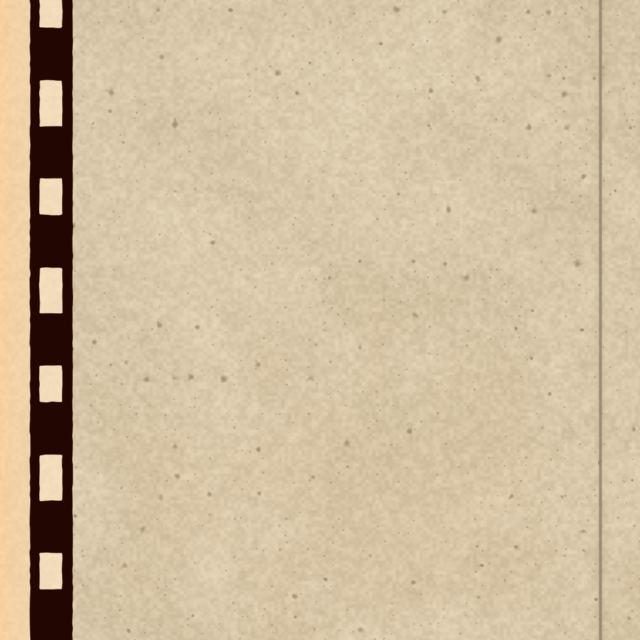
A Shadertoy shader for this background:

```glsl
// Aged paper with a dark perforated film strip on the left and a thin crease
// on the right. Layered value noise makes the mottling and fibre grain,
// jittered cells scatter specks, and box distances cut the perforations.

// Colours
const vec3 PAPER_LIGHT = vec3(0.862, 0.800, 0.682);
const vec3 PAPER_DARK  = vec3(0.812, 0.742, 0.615);
const vec3 WARM_STAIN  = vec3(0.845, 0.745, 0.610);
const vec3 SPECK       = vec3(0.520, 0.430, 0.310);
const vec3 MARGIN_LEFT = vec3(0.965, 0.815, 0.620);
const vec3 MARGIN_EDGE = vec3(0.945, 0.825, 0.665);
const vec3 HOLE        = vec3(0.945, 0.865, 0.730);
const vec3 STRIP       = vec3(0.135, 0.025, 0.008);
const vec3 CREASE      = vec3(0.580, 0.515, 0.440);

// Layout, in canvas units
const float STRIP_LEFT    = 0.0470;
const float STRIP_RIGHT   = 0.1135;
const float HOLE_X        = 0.0795;
const float HOLE_HALF_W   = 0.0178;
const float HOLE_PERIOD   = 0.2926;
const float TALL_HOLE_Y   = 0.2533;
const float SHORT_HOLE_Y  = 0.1077;
const float TALL_HALF_H   = 0.0358;
const float SHORT_HALF_H  = 0.0286;
const float HOLE_ROUNDING = 0.0025;
const float EDGE_WOBBLE   = 0.0016;
const float CREASE_X      = 0.9382;
const float CREASE_HALF_W = 0.0022;

// Texture
const float GRAIN_AMOUNT = 0.095;
const float SPECK_AMOUNT = 0.55;

float hash(vec2 p) {
    vec3 q = fract(vec3(p.xyx) * 0.1031);
    q += dot(q, q.yzx + 33.33);
    return fract((q.x + q.y) * q.z);
}

float noise(vec2 p) {
    vec2 cell = floor(p), f = fract(p);
    f = f * f * (3.0 - 2.0 * f);
    float low  = mix(hash(cell), hash(cell + vec2(1, 0)), f.x);
    float high = mix(hash(cell + vec2(0, 1)), hash(cell + vec2(1, 1)), f.x);
    return mix(low, high, f.y);
}

float fbm(vec2 p) {
    float sum = 0.0, amplitude = 0.5;
    for (int i = 0; i < 4; i++) {
        sum += amplitude * noise(p);
        p = mat2(1.6, 1.2, -1.2, 1.6) * p + 17.3;
        amplitude *= 0.5;
    }
    return sum / 0.9375;
}

// Soft irregular dots, one jittered candidate per cell
float specks(vec2 uv, float density, float chance) {
    vec2 p = uv * density, cell = floor(p);
    vec2 centre = 0.3 + 0.4 * vec2(hash(cell + 11.0), hash(cell + 47.0));
    float radius = mix(0.12, 0.30, hash(cell + 83.0));
    float d = length(fract(p) - centre) + 0.12 * (noise(p * 5.0) - 0.5);
    return step(hash(cell + 5.0), chance) * (1.0 - smoothstep(0.0, radius, d));
}

float roundedBox(vec2 p, vec2 halfSize) {
    vec2 q = abs(p) - halfSize + HOLE_ROUNDING;
    return length(max(q, 0.0)) + min(max(q.x, q.y), 0.0) - HOLE_ROUNDING;
}

// One column of holes repeating up the strip
float holeColumn(vec2 p, float startY, float halfHeight) {
    float y = mod(p.y - startY + 0.5 * HOLE_PERIOD, HOLE_PERIOD) - 0.5 * HOLE_PERIOD;
    return roundedBox(vec2(p.x - HOLE_X, y), vec2(HOLE_HALF_W, halfHeight));
}

vec3 paper(vec2 uv, float grain) {
    float mottle = smoothstep(0.25, 0.80, fbm(uv * 9.0 + 3.0));
    vec3 colour = mix(PAPER_LIGHT, PAPER_DARK, 0.65 * mottle);
    float stain = exp(-dot((uv - vec2(0.58, 0.22)) * vec2(2.6, 4.2),
                           (uv - vec2(0.58, 0.22)) * vec2(2.6, 4.2)));
    colour = mix(colour, WARM_STAIN, 0.6 * stain * fbm(uv * 14.0 + 8.0));
    colour += GRAIN_AMOUNT * grain * vec3(1.0, 1.02, 1.08);
    float dots = specks(uv, 38.0, 0.07) + 0.6 * specks(uv + 0.37, 85.0, 0.12);
    return mix(colour, SPECK, SPECK_AMOUNT * min(dots, 1.0));
}

void mainImage(out vec4 fragColor, in vec2 fragCoord) {
    vec2 uv = fragCoord / iResolution.xy;
    float aa = max(1.0 / min(iResolution.x, iResolution.y), 0.0012);
    float grain = 0.6 * noise(uv * 190.0) + 0.4 * noise(uv * 95.0 + 31.0) - 0.5;

    // Paper and its crease, with a faint shadow around the line
    vec3 colour = paper(uv, grain);
    float creaseDistance = abs(uv.x - CREASE_X);
    colour *= 1.0 - 0.08 * exp(-creaseDistance / 0.005);
    float crease = 1.0 - smoothstep(-aa, aa, creaseDistance - CREASE_HALF_W);
    colour = mix(colour, CREASE, 0.85 * crease);

    // Warm margin left of the strip
    vec3 margin = mix(MARGIN_LEFT, MARGIN_EDGE, smoothstep(0.0, STRIP_LEFT, uv.x));
    margin += 0.5 * GRAIN_AMOUNT * grain;
    colour = mix(margin, colour, step(HOLE_X, uv.x));

    // Film strip with slightly worn edges and alternating hole heights
    vec2 worn = uv + EDGE_WOBBLE * (vec2(noise(uv * 110.0), noise(uv * 110.0 + 60.0)) - 0.5);
    float strip = max(STRIP_LEFT - worn.x, worn.x - STRIP_RIGHT);
    colour = mix(colour, STRIP, 1.0 - smoothstep(-aa, aa, strip));
    float holes = min(holeColumn(worn, TALL_HOLE_Y, TALL_HALF_H),
                      holeColumn(worn, SHORT_HOLE_Y, SHORT_HALF_H));
    vec3 holeColour = HOLE + 0.4 * GRAIN_AMOUNT * grain;
    colour = mix(colour, holeColour, 1.0 - smoothstep(-aa, aa, holes));

    fragColor = vec4(clamp(colour, 0.0, 1.0), 1.0);
}
```
